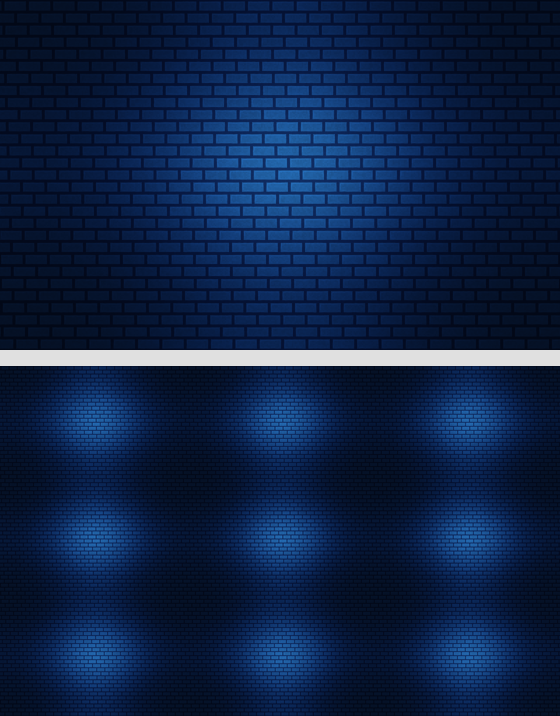
Top, the tile; bottom, the same tile 3 across and 3 down.
Reproduce this pattern procedurally as a WebGL 1 fragment shader.

```glsl
precision highp float;
// Blue brick wall in running bond, lit by a soft round glow near the middle.
// Each brick is a rounded box distance with a lit rim and fine grain; the
// glow, noise and row shifts are all periodic, so the canvas tiles.

#define COLUMNS 23.0
#define ROWS 29.0
#define JOINT_PHASE 0.365
#define MORTAR_WIDTH 0.0080
#define CORNER_RADIUS 0.0018
#define EDGE_SOFTNESS 0.0016
#define GLOW_CENTER vec2(0.514, 0.525)
#define SHADE_COLOR vec3(0.018, 0.060, 0.130)
#define GLOW_COLOR vec3(0.038, 0.210, 0.620)
#define CORE_COLOR vec3(0.128, 0.380, 0.640)
#define MORTAR_TINT vec3(0.48, 0.46, 0.60)
#define GRAIN_AMOUNT 0.09

uniform vec2 u_resolution;

const float PI = 3.14159265;

float hash(vec2 p) {
  return fract(sin(dot(p, vec2(127.1, 311.7))) * 43758.5453);
}

// Value noise that wraps after a whole number of cells
float wrappedNoise(vec2 uv, vec2 cells) {
  vec2 p = uv * cells;
  vec2 i = floor(p);
  vec2 f = fract(p);
  f = f * f * (3.0 - 2.0 * f);
  vec2 a = mod(i, cells);
  vec2 b = mod(i + 1.0, cells);
  return mix(mix(hash(a), hash(vec2(b.x, a.y)), f.x),
             mix(hash(vec2(a.x, b.y)), hash(b), f.x), f.y);
}

float roundedBox(vec2 p, vec2 halfSize, float radius) {
  vec2 q = abs(p) - halfSize + radius;
  return length(max(q, 0.0)) + min(max(q.x, q.y), 0.0) - radius;
}

// Periodic glow: the sine folds distance at the canvas edges
float glow(vec2 uv, float aspect) {
  vec2 d = sin(PI * (uv - GLOW_CENTER)) / PI * vec2(aspect, 1.22);
  float r2 = dot(d, d);
  return exp(-5.0 * r2 - 8.0 * r2 * r2);
}

void main() {
  vec2 uv = gl_FragCoord.xy / u_resolution;
  float aspect = u_resolution.x / u_resolution.y;

  // Near-half shift per row, adding up to whole bricks over the odd row count
  float row = floor(uv.y * ROWS);
  float shift = (row - floor(ROWS * 0.5)) * (ROWS + 1.0) * 0.5 / ROWS;
  vec2 grid = vec2(uv.x * COLUMNS - JOINT_PHASE + shift, uv.y * ROWS);
  vec2 brickId = vec2(mod(floor(grid.x), COLUMNS), row);

  // Brick outline in units of canvas height, slightly worn
  vec2 cell = vec2(aspect / COLUMNS, 1.0 / ROWS);
  vec2 p = (fract(grid) - 0.5) * cell;
  vec2 halfSize = 0.5 * (cell - MORTAR_WIDTH);
  float wear = wrappedNoise(uv, vec2(192.0, 120.0)) - 0.5;
  float dist = roundedBox(p, halfSize, CORNER_RADIUS) + 0.0008 * wear;
  float soft = max(EDGE_SOFTNESS, 0.7 / u_resolution.y);
  float brick = 1.0 - smoothstep(-soft, soft, dist);

  // Rim light, strongest on the upper and left edges
  float rimOffset = (dist + 0.0032) / 0.0017;
  float facing = clamp(0.5 + 0.5 * dot(p / halfSize, vec2(-0.35, 0.65)), 0.0, 1.0);
  float rim = exp(-rimOffset * rimOffset) * facing;

  // Surface variation
  float grain = wrappedNoise(uv, vec2(400.0, 250.0)) - 0.5;
  float tone = 1.0 + 0.07 * (hash(brickId + 7.3) - 0.5);
  tone += GRAIN_AMOUNT * grain + 0.05 * wear + 0.16 * rim;

  // Lighting and mortar
  float light = glow(uv, aspect);
  vec3 lit = mix(SHADE_COLOR, mix(GLOW_COLOR, CORE_COLOR, light), light);
  vec3 mortar = lit * MORTAR_TINT * (1.0 + 0.08 * grain);
  vec3 color = mix(mortar, lit * tone, brick);
  gl_FragColor = vec4(color, 1.0);
}
```
